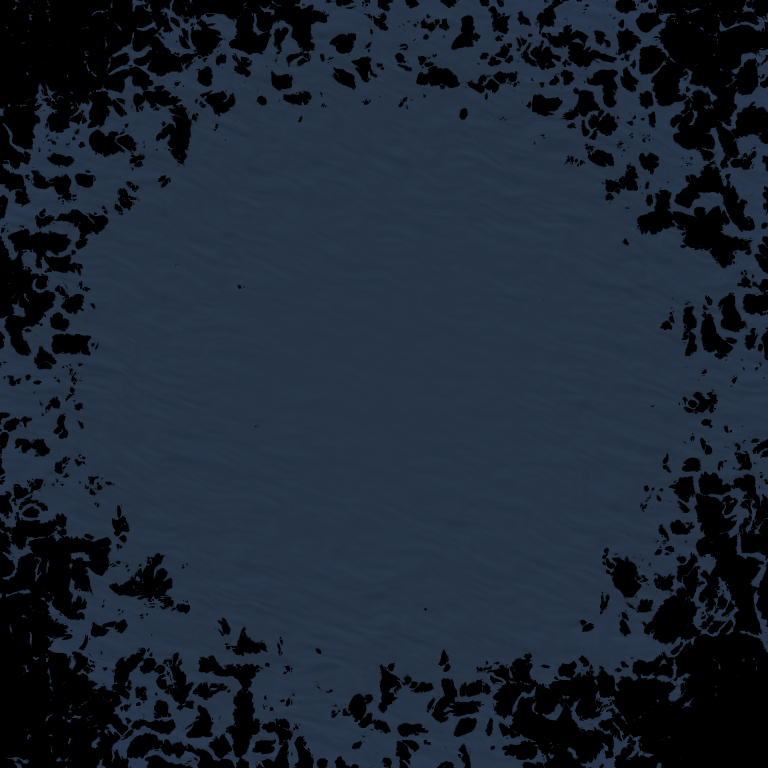
Write a WebGL 2 fragment shader that draws this background.

```glsl
#version 300 es
precision highp float;
// A dark blue painted disc whose rim is eaten away into black.
// Ridged noise is cut by a threshold that rises with radius, so pits grow into
// lace and then void; a faint relief of stretched noise textures the paint.
uniform vec2 u_resolution;
out vec4 fragColor;

const vec3 VOID_COLOR = vec3(0.0, 0.0, 0.005);
const vec3 PAINT_INNER = vec3(0.147, 0.202, 0.272);
const vec3 PAINT_OUTER = vec3(0.160, 0.220, 0.308);

// Areas of stronger (+) or weaker (-) decay: center, radius, strength.
const vec4 DECAY[11] = vec4[11](
  vec4(0.94, 0.05, 0.13, 0.34), vec4(0.03, 0.95, 0.10, 0.16),
  vec4(0.88, 0.91, 0.06, 0.20), vec4(0.01, 0.10, 0.09, 0.25),
  vec4(0.15, 0.07, 0.06, 0.22), vec4(0.05, 0.24, 0.06, 0.20),
  vec4(0.03, 0.63, 0.06, 0.15), vec4(0.27, 0.97, 0.08, 0.14),
  vec4(1.00, 0.35, 0.06, 0.18), vec4(0.15, 0.19, 0.07, -0.16),
  vec4(0.08, 0.42, 0.09, -0.07));

float hash(vec2 cell) {
  vec3 q = fract(cell.xyx * vec3(0.1031, 0.1030, 0.0973));
  q += dot(q, q.yzx + 33.33);
  return fract((q.x + q.y) * q.z);
}

float valueNoise(vec2 p) {
  vec2 i = floor(p), f = fract(p);
  f = f * f * f * (f * (f * 6.0 - 15.0) + 10.0);
  float low = mix(hash(i), hash(i + vec2(1, 0)), f.x);
  float high = mix(hash(i + vec2(0, 1)), hash(i + vec2(1, 1)), f.x);
  return mix(low, high, f.y);
}

float fbm(vec2 p, int octaves) {
  float sum = 0.0, amp = 0.5, total = 0.0;
  mat2 turn = mat2(1.6, 1.2, -1.2, 1.6);
  for (int i = 0; i < octaves; i++) {
    sum += amp * valueNoise(p);
    total += amp;
    p = turn * p + 17.3;
    amp *= 0.5;
  }
  return sum / total;
}

// High along thin veins, low in the cells between them.
float ridged(vec2 p) {
  float sum = 0.0, amp = 0.5, total = 0.0;
  mat2 turn = mat2(1.6, 1.2, -1.2, 1.6);
  for (int i = 0; i < 4; i++) {
    sum += amp * (1.0 - abs(2.0 * valueNoise(p) - 1.0));
    total += amp;
    p = turn * p + 9.7;
    amp *= 0.5;
  }
  return sum / total;
}

float decayBias(vec2 p) {
  float bias = 0.0;
  for (int i = 0; i < 11; i++) {
    vec2 d = (p - DECAY[i].xy) / DECAY[i].z;
    bias += DECAY[i].w * exp(-dot(d, d));
  }
  return bias;
}

// Cut level of the ridged noise: none in the disc, nearly all at the corners.
float erosionLevel(vec2 p, float radius) {
  float rim = smoothstep(0.33, 0.41, radius);
  float level = mix(0.12, 0.49, rim) + 1.0 * max(radius - 0.40, 0.0);
  float patches = (fbm(p * 11.0 + 4.0, 3) - 0.5) * 0.45;
  return level + rim * (patches + decayBias(p));
}

// Height of the brushed paint, fine and slightly slanted.
float paintHeight(vec2 p) {
  vec2 warp = vec2(fbm(p * 9.0, 3), fbm(p * 9.0 + 31.0, 3)) - 0.5;
  vec2 q = p + 0.05 * warp;
  return fbm(vec2(q.x + 0.5 * q.y, 2.0 * q.y + 0.6 * q.x) * 32.0, 4);
}

void main() {
  vec2 p = (gl_FragCoord.xy - 0.5 * u_resolution) / min(u_resolution.x, u_resolution.y) + 0.5;
  float radius = length((p - vec2(0.5, 0.505)) * vec2(0.98, 1.02));

  // Paint with faint light from the upper left
  vec2 lightStep = vec2(-0.002, 0.003);
  float relief = paintHeight(p + lightStep) - paintHeight(p - lightStep);
  float reliefGain = mix(0.025, 0.07, smoothstep(0.05, 0.35, radius));
  vec3 paint = mix(PAINT_INNER, PAINT_OUTER, smoothstep(0.36, 0.66, radius));
  paint *= 1.0 - reliefGain * clamp(relief * 4.0, -1.0, 1.0);

  // Pits, lace and void
  vec2 warp = vec2(fbm(p * 30.0, 2), fbm(p * 30.0 + 57.0, 2)) - 0.5;
  float margin = ridged((p + 0.018 * warp) * 38.0) - erosionLevel(p, radius);
  float edge = clamp(fwidth(margin) * 0.7, 0.015, 0.08);
  float cover = smoothstep(-edge, edge, margin);
  fragColor = vec4(mix(VOID_COLOR, paint, cover), 1.0);
}
```
